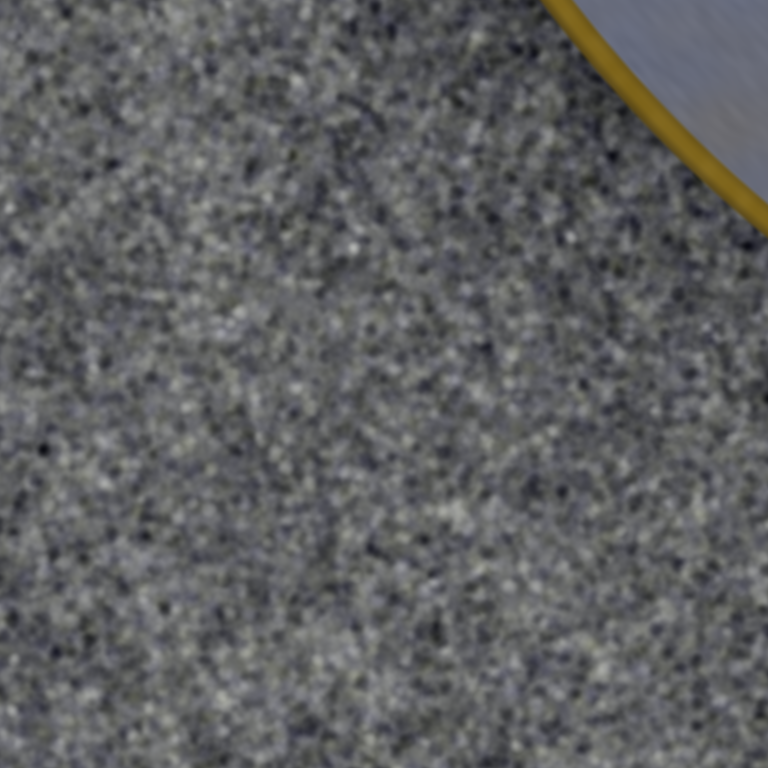
Give the GLSL for this texture, as a WebGL 2 fragment shader.

```glsl
#version 300 es
precision highp float;
// Draws soft grey granular stone with a yellow-rimmed, blue-grey disc in the upper right corner.

uniform vec2 u_resolution;
out vec4 fragColor;

// Grain: cell sizes in canvas units, and brightness amplitudes
const float GRAIN_CELL = 0.0138;
const float FINE_CELL = 0.0085;
const float BROAD_CELL = 0.045;
const float TINT_CELL = 0.016;
const float GRAIN_AMP = 0.130;
const float FINE_AMP = 0.045;
const float BROAD_AMP = 0.055;
const float TINT_AMP = 0.018;
const float SPECK_CELL = 0.055;
const float SPECK_RADIUS = 0.011;
const float SPECK_SHARE = 0.22;
const float SPECK_AMP = 0.17;

// Stone colour and the shadow beside the disc
const vec3 STONE = vec3(0.386, 0.391, 0.397);
const float SHADOW_AMP = 0.12;
const float SHADOW_REACH = 0.20;

// Disc and rim
const vec2 DISC_CENTER = vec2(2.121, 2.061);
const float DISC_RADIUS = 1.771;
const float RIM_WIDTH = 0.034;
const float EDGE_SOFTNESS = 0.0035;
const vec3 RIM_DARK = vec3(0.36, 0.29, 0.10);
const vec3 RIM_LIGHT = vec3(0.50, 0.40, 0.11);
const vec3 DISC_BLUE = vec3(0.40, 0.42, 0.49);
const vec3 DISC_GREY = vec3(0.42, 0.42, 0.44);

// Integer hash giving three values in 0..1
vec3 hash3(ivec2 cell, uint seed) {
    uvec3 v = uvec3(uvec2(cell), seed) * 1664525u + 1013904223u;
    v.x += v.y * v.z; v.y += v.z * v.x; v.z += v.x * v.y;
    v ^= v >> 16;
    v.x += v.y * v.z; v.y += v.z * v.x; v.z += v.x * v.y;
    return vec3(v >> 8) / 16777216.0;
}

// Sum of round bumps of random sign, one at a random place in each cell
float grainNoise(vec2 p, uint seed) {
    ivec2 home = ivec2(floor(p));
    float sum = 0.0;
    for (int y = -1; y <= 1; y++) {
        for (int x = -1; x <= 1; x++) {
            ivec2 cell = home + ivec2(x, y);
            vec3 h = hash3(cell, seed);
            vec2 d = p - vec2(cell) - h.xy;
            float bump = max(0.0, 1.0 - dot(d, d));
            sum += bump * bump * (2.0 * h.z - 1.0);
        }
    }
    return sum;
}

// Sparse bright grains, each kept inside its own cell
float specks(vec2 p) {
    vec2 q = p / SPECK_CELL;
    ivec2 cell = ivec2(floor(q));
    vec3 h = hash3(cell, 71u);
    float radius = SPECK_RADIUS / SPECK_CELL;
    vec2 d = (fract(q) - mix(vec2(radius), vec2(1.0 - radius), h.xy)) / radius;
    float bump = max(0.0, 1.0 - dot(d, d));
    return bump * bump * step(h.z, SPECK_SHARE) * (0.5 + 0.5 * h.z / SPECK_SHARE);
}

vec3 stoneColor(vec2 p, float discDist) {
    float light = GRAIN_AMP * grainNoise(p / GRAIN_CELL, 11u)
                + FINE_AMP * grainNoise(p / FINE_CELL, 23u)
                + BROAD_AMP * grainNoise(p / BROAD_CELL, 37u)
                + SPECK_AMP * specks(p)
                - SHADOW_AMP * exp(-max(discDist, 0.0) / SHADOW_REACH);
    // Light grains lean green, dark ones lean blue
    float tint = TINT_AMP * grainNoise(p / TINT_CELL, 53u) + 0.04 * light;
    return STONE + light + tint * vec3(0.4, 0.5, -1.0);
}

vec3 discColor(vec2 p) {
    // Worn surface: faint slanted streaks and a blue to grey drift
    vec2 along = vec2(p.x + p.y, p.x - p.y);
    float wear = grainNoise(along / vec2(0.012, 0.035), 83u);
    float drift = grainNoise(p / 0.07, 97u);
    float greyness = clamp(0.5 + 2.5 * (0.87 - p.y) + 0.5 * drift, 0.0, 1.0);
    return mix(DISC_BLUE, DISC_GREY, greyness) + 0.014 * wear;
}

vec3 rimColor(vec2 p, float depth) {
    float ridge = smoothstep(0.0, 0.45, depth) * (1.0 - 0.5 * smoothstep(0.6, 1.0, depth));
    return mix(RIM_DARK, RIM_LIGHT, ridge) + 0.012 * grainNoise(p / 0.02, 101u);
}

void main() {
    vec2 p = gl_FragCoord.xy / min(u_resolution.x, u_resolution.y);
    float discDist = length(p - DISC_CENTER) - DISC_RADIUS;
    float soft = max(EDGE_SOFTNESS, 1.0 / min(u_resolution.x, u_resolution.y));

    // Layers: stone, rim, disc face
    vec3 color = stoneColor(p, discDist);
    float rimMask = 1.0 - smoothstep(-soft, soft, discDist);
    color = mix(color, rimColor(p, -discDist / RIM_WIDTH), rimMask);
    float faceMask = 1.0 - smoothstep(-soft, soft, discDist + RIM_WIDTH);
    color = mix(color, discColor(p), faceMask);

    fragColor = vec4(clamp(color, 0.0, 1.0), 1.0);
}
```
